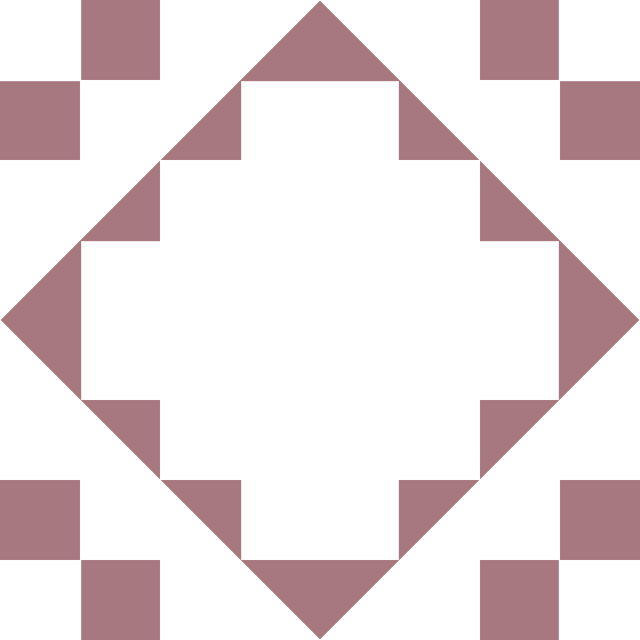
Write a three.js fragment shader that draws this pattern.

```glsl
// Quilt block: a mauve diamond with a stepped white centre and paired corner squares.
varying vec2 vUv;

const vec3 MAUVE = vec3(0.66, 0.47, 0.50);
const vec3 WHITE = vec3(1.0);
const float CELLS = 8.0;      // grid cells across the canvas
const float SOFTNESS = 0.016; // edge width in cells
const float SEAM = 0.015;     // slim inset at odd grid lines

// Coverage of a region whose signed distance is negative inside.
float fill(float dist) {
  return 1.0 - smoothstep(-0.5 * SOFTNESS, 0.5 * SOFTNESS, dist);
}

// Signed distance to the box between two corners.
float boxDistance(vec2 p, vec2 low, vec2 high) {
  vec2 d = abs(p - 0.5 * (low + high)) - 0.5 * (high - low);
  return length(max(d, 0.0)) + min(max(d.x, d.y), 0.0);
}

// Signed distance to a diamond around the origin, in folded space.
float diamondDistance(vec2 p, float radius) {
  return (p.x + p.y - radius) * 0.70710678;
}

// Union of three centred boxes that forms a staircase in each quadrant.
float staircaseDistance(vec2 p, vec2 inset) {
  float dist = CELLS;
  for (int i = 1; i <= 3; i++) {
    float stepWidth = float(i);
    vec2 corner = vec2(stepWidth, 4.0 - stepWidth);
    corner -= inset * mod(corner, 2.0);
    dist = min(dist, boxDistance(p, -corner, corner));
  }
  return dist;
}

// Two squares touching at a point near each corner of the canvas.
float cornerSquares(vec2 p, vec2 inset) {
  float outer = boxDistance(p, vec2(2.0, 3.0), vec2(3.0 - inset.x, 5.0));
  float side = boxDistance(p, vec2(3.0, 2.0), vec2(5.0, 3.0 - inset.y));
  return min(outer, side);
}

void main() {
  // Fold the four quadrants together, measured in cells.
  vec2 centred = (vUv - 0.5) * CELLS;
  vec2 p = abs(centred);
  vec2 inset = vec2(SEAM, SEAM * step(0.0, centred.y));

  // Cut the staircase out of the diamond, then add the squares.
  float frame = fill(diamondDistance(p, 4.0 - 0.5 * SEAM));
  frame *= 1.0 - fill(staircaseDistance(p, inset));
  float squares = fill(cornerSquares(p, inset));

  gl_FragColor = vec4(mix(WHITE, MAUVE, max(frame, squares)), 1.0);
}
```
